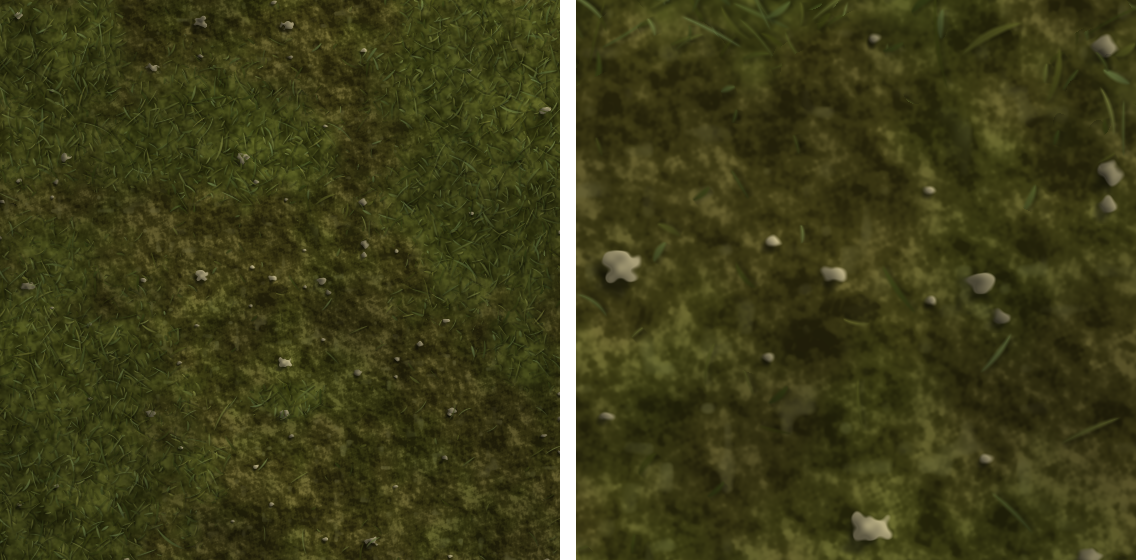
Left: the whole. Right: its middle third, enlarged.
Reproduce this texture procedurally as a WebGL 2 fragment shader.

```glsl
#version 300 es
precision highp float;

uniform vec2 u_resolution;
out vec4 fragColor;

float hash(vec2 p) {
  return fract(sin(dot(p, vec2(127.1, 311.7))) * 43758.5453);
}

vec2 hash2(vec2 p) {
  return vec2(hash(p), hash(p + 17.3));
}

float noise(vec2 p) {
  vec2 i = floor(p), f = fract(p);
  f = f * f * (3.0 - 2.0 * f);
  float low = mix(hash(i), hash(i + vec2(1, 0)), f.x);
  float high = mix(hash(i + vec2(0, 1)), hash(i + vec2(1, 1)), f.x);
  return mix(low, high, f.y);
}

float fbm(vec2 p, int octaves) {
  float sum = 0.0, amp = 0.5, total = 0.0;
  for (int i = 0; i < octaves; i++) {
    sum += amp * noise(p);
    total += amp;
    amp *= 0.65;
    p = mat2(1.6, 1.2, -1.2, 1.6) * p + 5.7;
  }
  return sum / total;
}

// Positive inside an elliptical patch, negative outside
float patchField(vec2 p, vec2 centre, vec2 radius) {
  return 1.0 - length((p - centre) / radius);
}

float grassCover(vec2 p) {
  float field = patchField(p, vec2(0.09, 0.20), vec2(0.26, 0.40));
  field = max(field, patchField(p, vec2(0.36, 0.76), vec2(0.24, 0.13)));
  field = max(field, patchField(p, vec2(0.09, 0.86), vec2(0.15, 0.22)));
  field = max(field, patchField(p, vec2(0.88, 0.77), vec2(0.21, 0.32)));
  field = max(field, patchField(p, vec2(0.51, 0.29), vec2(0.08, 0.04)));
  field = max(field, patchField(p, vec2(0.93, 0.37), vec2(0.07, 0.08)));
  return smoothstep(-0.2, 0.4, field + 1.2 * (fbm(p * 11.0, 3) - 0.5));
}

// Crumbly earth lit from the upper right, with pale flecks
vec3 soilColor(vec2 p) {
  float height = fbm(p * 48.0, 4);
  float relief = height - fbm((p + vec2(0.003, 0.004)) * 48.0, 4);
  float tone = 0.47 + 1.35 * (height - 0.5) + 0.85 * relief;
  tone += 0.4 * (fbm(p * 15.0 + 3.0, 2) - 0.5);
  vec3 col = mix(vec3(0.125, 0.115, 0.034), vec3(0.205, 0.193, 0.066), smoothstep(0.0, 0.5, tone));
  col = mix(col, vec3(0.37, 0.345, 0.17), smoothstep(0.43, 1.05, tone));
  float fleck = smoothstep(0.72, 0.95, noise(p * 85.0 + 4.0)) * noise(p * 31.0 + 8.0);
  col = mix(col, vec3(0.40, 0.385, 0.23), 0.6 * fleck);
  float moss = smoothstep(0.4, 0.7, fbm(p * 9.0 + 21.0, 3));
  return col * mix(vec3(1.0), vec3(0.97, 1.05, 0.94), moss);
}

// Pale stones with a shadow at the lower left
vec3 addPebbles(vec3 col, vec2 p, float grid, float chance, float radius, float soft) {
  vec2 cell = floor(p * grid);
  vec2 rnd = hash2(cell + 61.0);
  vec2 d = p - (cell + 0.3 + 0.4 * rnd) / grid;
  float present = step(hash(cell + 83.0), chance);
  float size = radius * mix(0.5, 1.0, rnd.x);
  d += 1.1 * size * (vec2(noise(p * 150.0), noise(p * 150.0 + 7.0)) - 0.5);
  float shadow = 1.0 - smoothstep(0.3, 1.9, length(d + size * vec2(0.7, 0.8)) / size);
  float stone = 1.0 - smoothstep(-soft, soft, length(d * vec2(0.8, 1.2)) - size);
  float light = mix(0.75, 1.1, rnd.y) + 0.3 * clamp((d.x + d.y) / size, -1.0, 1.0);
  col *= 1.0 - 0.5 * shadow * present;
  return mix(col, vec3(0.52, 0.49, 0.38) * light, 0.85 * stone * present);
}

// One layer of scattered, slightly bent and tapered blades
vec3 addBlades(vec3 col, vec2 p, float grid, float seed, float cover, float soft) {
  vec2 home = floor(p * grid);
  for (int k = 0; k < 9; k++) {
    vec2 cell = home + vec2(k % 3 - 1, k / 3 - 1);
    vec2 key = cell + seed * 37.0;
    if (hash(key + 5.1) > 0.04 + 0.8 * cover) continue;
    vec2 rnd = hash2(key + 11.0);
    vec2 shape = hash2(key + 29.0);
    float angle = 1.57 + 2.8 * (hash(key + 43.0) - 0.5);
    vec2 d = p - (cell + rnd) / grid;
    vec2 q = vec2(dot(d, vec2(cos(angle), sin(angle))), dot(d, vec2(-sin(angle), cos(angle))));
    float halfLength = mix(0.2, 0.85, shape.x * shape.x) / grid;
    q.y += (rnd.y - 0.5) * 0.45 * q.x * q.x / halfLength;
    float along = q.x / halfLength;
    float taper = 1.0 - along * along;
    float width = mix(0.0006, 0.0023, shape.y * shape.y);
    float ends = smoothstep(0.0, 0.4, taper);
    float blade = ends * (1.0 - smoothstep(-soft, soft, abs(q.y) - width * taper));
    float shadow = ends * (1.0 - smoothstep(0.0, 0.004, abs(q.y + 0.002)));
    float bright = pow(hash(key + 71.0), 1.7);
    vec3 tint = mix(vec3(0.19, 0.215, 0.06), vec3(0.42, 0.455, 0.24), bright);
    tint *= mix(vec3(1.08, 1.0, 0.85), vec3(0.92, 1.0, 1.12), rnd.x);
    col *= 1.0 - 0.17 * shadow;
    col = mix(col, tint * (0.92 + 0.2 * along), 0.8 * blade);
  }
  return col;
}

void main() {
  float side = min(u_resolution.x, u_resolution.y);
  vec2 p = gl_FragCoord.xy / side;
  float soft = max(0.0014, 0.75 / side);
  float cover = grassCover(p);

  // Ground, with mottled green thatch below the grass
  vec3 col = soilColor(p);
  vec3 thatch = mix(vec3(0.12, 0.135, 0.03), vec3(0.31, 0.335, 0.125), smoothstep(0.15, 0.85, fbm(p * 55.0, 3)));
  col = mix(col, thatch, 0.75 * cover);
  col = addPebbles(col, p, 13.0, 0.13 - 0.08 * cover, 0.009, soft);
  col = addPebbles(col, p + 0.37, 31.0, 0.07 - 0.04 * cover, 0.0048, soft);

  // Blades from short to long
  for (int i = 0; i < 7; i++) {
    float layer = float(i);
    col = addBlades(col, p + 0.013 * layer, 44.0 - 3.0 * layer, layer + 1.0, cover, soft);
  }

  // Broad light and dark areas
  float broad = 0.6 * fbm(p * 5.0 + 13.0, 2) + 0.4 * fbm(p * 17.0 + 31.0, 2);
  col *= 1.02 + 0.75 * (broad - 0.5) + 0.07 * cover;
  fragColor = vec4(col, 1.0);
}
```
